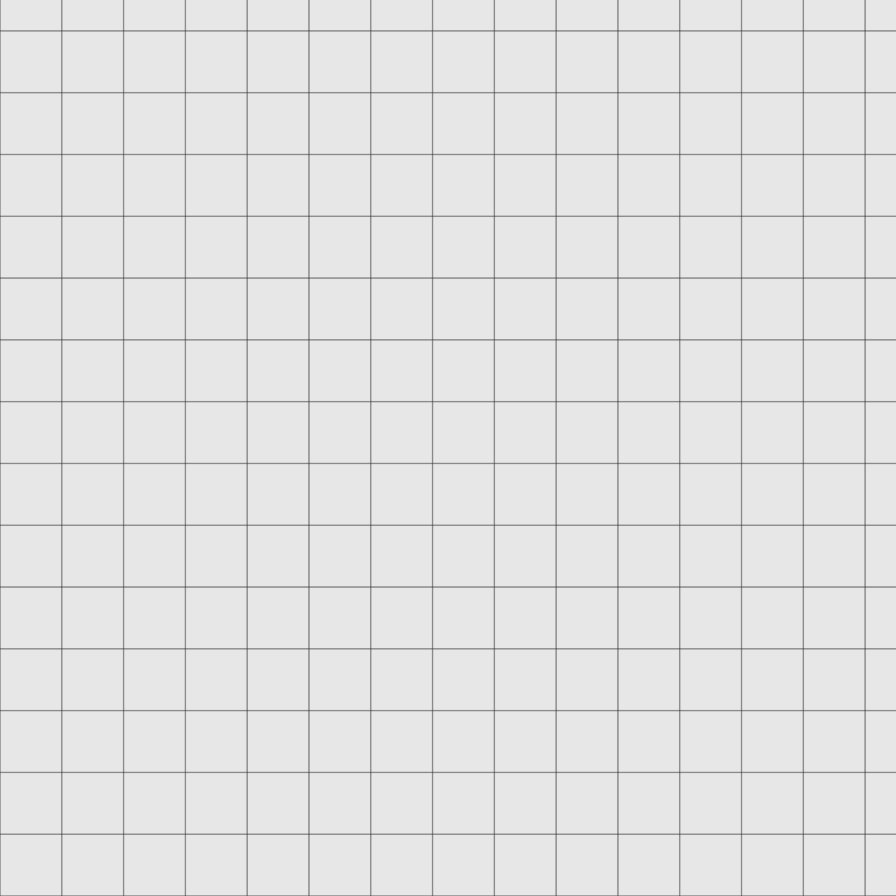
This pattern is drawn by a Shadertoy shader. Its source:

```glsl
// A plain square grid of hairlines on pale grey paper.
// Each axis repeats with fract; every rule is filtered over the pixel
// footprint, so thin lines keep an even weight at any canvas size.

const float CELLS_ACROSS = 14.5;     // cells along the canvas height
const float LINE_WIDTH = 0.0008;     // in canvas heights
const float FILTER_RADIUS = 1.0;     // smoothing reach, in pixels
const vec3 PAPER_COLOR = vec3(0.906);
const vec3 INK_COLOR = vec3(0.19);

// Signed distance, per axis, to the nearest rule.
vec2 ruleOffset(vec2 p) {
    return (fract(p * CELLS_ACROSS + 0.5) - 0.5) / CELLS_ACROSS;
}

// Share of the filter footprint covered by a rule, per axis.
vec2 ruleCoverage(vec2 offset, float radius) {
    vec2 nearEdge = offset + 0.5 * LINE_WIDTH;
    vec2 farEdge = offset - 0.5 * LINE_WIDTH;
    return smoothstep(-radius, radius, nearEdge)
         - smoothstep(-radius, radius, farEdge);
}

void mainImage(out vec4 fragColor, in vec2 fragCoord) {
    vec2 p = fragCoord / iResolution.y;
    float radius = FILTER_RADIUS / iResolution.y;

    // Combine both directions so crossings darken slightly.
    vec2 cover = ruleCoverage(ruleOffset(p), radius);
    float ink = 1.0 - (1.0 - cover.x) * (1.0 - cover.y);

    fragColor = vec4(mix(PAPER_COLOR, INK_COLOR, ink), 1.0);
}
```
